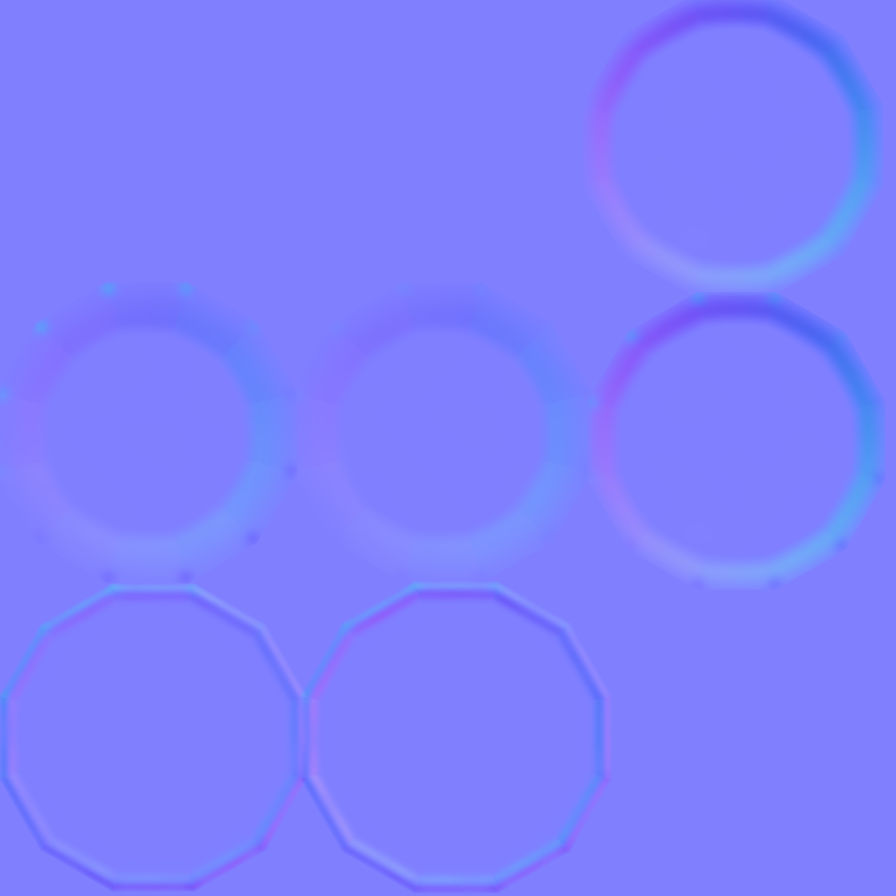
This texture map is drawn by a Shadertoy shader. Its source:

```glsl
// Tangent-space normal map of six twelve-sided discs: four bevelled caps and two thin rims.

const float SIDES = 12.0;
const float SECTOR = 6.2831853 / SIDES;

vec2 direction(float angle) { return vec2(cos(angle), sin(angle)); }

vec2 rotate(vec2 v, float angle) {
    float c = cos(angle), s = sin(angle);
    return vec2(c * v.x - s * v.y, s * v.x + c * v.y);
}

float bell(float x, float width) { return exp(-x * x / (width * width)); }

// Outward normal of the polygon side nearest to p
vec2 facetNormal(vec2 p) {
    return direction(round(atan(p.y, p.x) / SECTOR) * SECTOR);
}

float polygonDistance(vec2 p, float apothem) {
    return dot(p, facetNormal(p)) - apothem;
}

float coverage(float dist, float pixel) {
    return 1.0 - smoothstep(-pixel, pixel, dist);
}

// Gradient noise
vec2 hashGradient(vec2 cell) {
    float h = fract(sin(dot(cell, vec2(127.1, 311.7))) * 43758.5);
    return direction(6.2831853 * h);
}

float gradientNoise(vec2 p) {
    vec2 i = floor(p), f = p - i;
    vec2 u = f * f * (3.0 - 2.0 * f), e = vec2(1, 0);
    float a = dot(hashGradient(i), f);
    float b = dot(hashGradient(i + e.xy), f - e.xy);
    float c = dot(hashGradient(i + e.yx), f - e.yx);
    float d = dot(hashGradient(i + e.xx), f - e.xx);
    return mix(mix(a, b, u.x), mix(c, d, u.x), u.y);
}

// Small dents at the polygon corners, signed by which side they face
vec2 cornerDents(vec2 p, float apothem, float strength) {
    float angle = (floor(atan(p.y, p.x) / SECTOR) + 0.5) * SECTOR;
    vec2 corner = direction(angle);
    vec2 q = p - corner * (apothem / cos(0.5 * SECTOR) - 0.007);
    float side = dot(corner, normalize(vec2(-0.5, 1.0)));
    vec2 tilt = mix(vec2(-0.05, -0.09), vec2(-0.13, 0.12), step(0.0, side));
    return tilt * abs(side) * strength * bell(length(q), 0.009);
}

// Cap with an inward-sloping bevel: radii are inner edge, steepest point, fade end
vec2 bevelledCap(vec2 p, float apothem, vec3 radii, float slope, float turn,
                 vec2 bias, float faceting, float dents, float pixel) {
    vec2 facet = facetNormal(p);
    vec2 radial = p / max(length(p), 1e-4);
    float r = mix(length(p), dot(p, facet), 0.5);
    float bevel = smoothstep(radii.x, radii.y, r)
                * (1.0 - 0.85 * smoothstep(radii.y, radii.z, r));
    vec2 outward = normalize(mix(radial, facet, faceting));
    float light = 0.88 + 0.18 * dot(radial, vec2(0.75, 0.65));
    vec2 tilt = bevel * (rotate(-outward, turn) * slope * light + bias);
    tilt += 0.007 * gradientNoise(p * 16.0 + slope * 40.0);
    tilt += cornerDents(p, apothem, dents);
    return tilt * coverage(polygonDistance(p, apothem), pixel);
}

// Rim with a raised line: its inner flank leans in, its outer flank leans out
vec2 thinRim(vec2 p, float apothem, float innerSlope, float outerSlope, float pixel) {
    vec2 radial = p / max(length(p), 1e-4);
    vec2 outward = normalize(mix(radial, facetNormal(p), 0.6));
    float d = polygonDistance(p, apothem);
    float wear = 1.0 + 0.6 * gradientNoise(p * 26.0 + apothem * 90.0);
    float inner = innerSlope * bell(d + 0.015, 0.006);
    float outer = outerSlope * bell(d + 0.005, 0.0045);
    vec2 tilt = outward * (outer - inner) * wear;
    tilt += vec2(-0.02, -0.015) * bell(d + 0.010, 0.008);
    return (tilt + cornerDents(p, apothem, 0.5)) * coverage(d, pixel);
}

vec3 encodeNormal(vec2 tilt) {
    float z = sqrt(max(0.0, 1.0 - 4.0 * dot(tilt, tilt)));
    return vec3(0.5 + tilt, 0.5 + 0.5 * z);
}

void mainImage(out vec4 fragColor, in vec2 fragCoord) {
    vec2 uv = fragCoord / iResolution.xy;
    float pixel = 1.0 / min(iResolution.x, iResolution.y);
    vec3 steep = vec3(0.126, 0.147, 0.172);
    vec3 broad = vec3(0.106, 0.126, 0.174);
    vec2 steepBias = vec2(-0.035, 0.0);
    vec2 broadBias = vec2(-0.012, 0.014);

    // Steep caps on the right
    vec2 tilt = bevelledCap(uv - vec2(0.818, 0.838), 0.168, steep, 0.18, -0.42,
                            steepBias, 0.15, 0.15, pixel);
    tilt += bevelledCap(uv - vec2(0.822, 0.508), 0.166, steep, 0.18, -0.42,
                        steepBias, 0.15, 0.8, pixel);

    // Shallow caps in the middle row
    tilt += bevelledCap(uv - vec2(0.164, 0.517), 0.168, broad, 0.082, -0.5,
                        broadBias, 0.5, 0.9, pixel);
    tilt += bevelledCap(uv - vec2(0.4935, 0.517), 0.167, broad, 0.074, -0.5,
                        broadBias, 0.5, 0.2, pixel);

    // Thin rims along the bottom
    tilt += thinRim(uv - vec2(0.171, 0.177), 0.172, 0.07, 0.10, pixel);
    tilt += thinRim(uv - vec2(0.509, 0.177), 0.174, 0.11, 0.09, pixel);

    fragColor = vec4(encodeNormal(tilt), 1.0);
}
```
